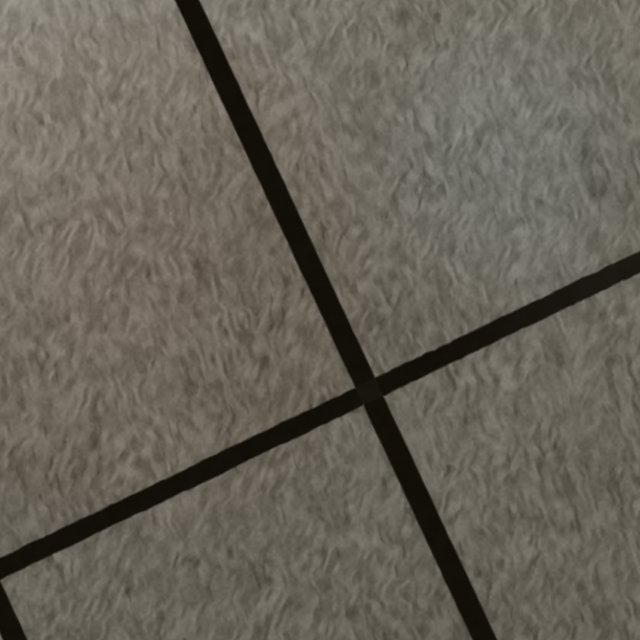
Write a three.js fragment shader that draws this texture.

```glsl
// Worn stone floor tiles seen at a slant, parted by wide dark joints.
// Two tilted axes give the tile grid; layered value noise gives the short
// streaks in the stone, the soft light and the ragged joint edges.
varying vec2 vUv;

// Layout, in canvas units
const vec2 CROSSING = vec2(0.577, 0.388);       // where two joints meet
const vec2 TILE_SIZE = vec2(0.665, 0.86);
const vec2 JOINT_HALF = vec2(0.0172, 0.0152);   // steep joint, shallow joint
const float STEEP_TILT = 0.4355;                // radians
const float SHALLOW_TILT = 0.4477;
const float EDGE_SOFT = 0.0026;
const vec2 EDGE_WEAR = vec2(0.0018, 0.0040);

// Stone grain
const vec2 STREAK_FREQ = vec2(150.0, 52.0);
const float STREAK_GAIN = 0.17;
const float FLECK_GAIN = 0.075;
const float MOTTLE_GAIN = 0.05;

// Colours
const vec3 STONE = vec3(0.420, 0.406, 0.365);
const vec3 WARM_SHIFT = vec3(0.022, -0.004, -0.008);
const vec3 COOL_SHIFT = vec3(0.028, 0.045, 0.060);
const vec3 JOINT = vec3(0.068, 0.058, 0.032);
const vec3 JOINT_DUST = vec3(0.150, 0.140, 0.110);

float hash(vec2 p) {
  vec3 h = fract(vec3(p.xyx) * 0.1031);
  h += dot(h, h.yzx + 33.33);
  return fract((h.x + h.y) * h.z);
}

float noise(vec2 p) {
  vec2 i = floor(p);
  vec2 f = fract(p);
  f = f * f * (3.0 - 2.0 * f);
  return mix(mix(hash(i), hash(i + vec2(1.0, 0.0)), f.x),
             mix(hash(i + vec2(0.0, 1.0)), hash(i + vec2(1.0, 1.0)), f.x), f.y);
}

float fbm(vec2 p) {
  float sum = 0.0;
  float gain = 0.533;
  for (int i = 0; i < 4; i++) {
    sum += gain * noise(p);
    p = mat2(1.6, 1.2, -1.2, 1.6) * p + 17.3;
    gain *= 0.5;
  }
  return sum;
}

// Noise stretched along an axis leaning by the given angle, slightly bent
float streaks(vec2 p, float lean) {
  float c = cos(lean);
  float s = sin(lean);
  vec2 q = mat2(c, -s, s, c) * p;
  q.x += 0.008 * noise(p * 55.0 + 9.0);
  return noise(q * STREAK_FREQ + 40.0);
}

float glow(vec2 p, vec2 center, float radius) {
  vec2 d = (p - center) / radius;
  return exp(-dot(d, d));
}

vec3 stoneColor(vec2 p, vec2 tile) {
  // Slow uneven light over the floor
  float light = 0.075 * (p.y - 0.5) - 0.02 * (p.x - 0.5);
  light += 0.07 * glow(p, vec2(0.0, 1.0), 0.28);
  light -= 0.03 * glow(p, vec2(0.56, 0.60), 0.20);
  light -= 0.03 * glow(p, vec2(1.0, 0.78), 0.16);
  light += 0.012 * (hash(tile + 5.0) - 0.5);
  light += MOTTLE_GAIN * (fbm(p * 8.0 + 3.0) - 0.5);

  // Two leaning streak layers that trade places across the surface
  float left = streaks(p, 0.32);
  float right = streaks(p + 2.7, -0.38);
  float grain = mix(left, right, smoothstep(0.3, 0.7, noise(p * 24.0)));
  light += STREAK_GAIN * (grain - 0.5) * mix(0.6, 1.0, noise(p * 14.0 + 8.0));
  light += 0.04 * (noise(p * 210.0) - 0.5);
  float fleck = smoothstep(0.62, 0.9, streaks(p * 0.8 + 6.1, 0.18));
  light -= FLECK_GAIN * fleck * noise(p * 30.0 + 21.0);

  // Warm and cool casts
  vec3 color = STONE + light + 0.006;
  color += WARM_SHIFT * glow(p, vec2(0.20, 0.58), 0.36);
  color += COOL_SHIFT * glow(p, vec2(0.78, 0.75), 0.17);
  return color;
}

void main() {
  vec2 p = vUv;

  // Tilted grid coordinates and distance to the nearest joint on each axis
  vec2 d = p - CROSSING;
  vec2 grid = vec2(dot(d, vec2(cos(STEEP_TILT), sin(STEEP_TILT))),
                   dot(d, vec2(-sin(SHALLOW_TILT), cos(SHALLOW_TILT))));
  vec2 cell = grid / TILE_SIZE;
  vec2 toJoint = abs(cell - floor(cell + 0.5)) * TILE_SIZE;

  // Ragged edges, rougher on the shallow joint
  vec2 wear = (vec2(fbm(p * 45.0), fbm(p * 60.0 + 31.0)) - 0.5) * EDGE_WEAR;
  vec2 edge = toJoint - JOINT_HALF + wear;
  vec2 cover = 1.0 - smoothstep(-EDGE_SOFT, EDGE_SOFT, edge);
  float joint = max(cover.x, cover.y);

  // Dust in the joints: at crossings and toward the right of shallow ones
  float dust = 0.22 * fbm(p * 70.0 + 12.0) - 0.1;
  dust += 0.3 * cover.x * cover.y;
  dust += 0.45 * cover.y * smoothstep(0.65, 1.0, p.x);
  vec3 jointColor = mix(JOINT, JOINT_DUST, dust);

  // Faint shade where the tile rounds off beside a joint
  float shade = 0.05 * exp(-max(min(edge.x, edge.y), 0.0) / 0.008);
  vec3 stone = stoneColor(p, floor(cell)) * (1.0 - shade);
  gl_FragColor = vec4(mix(stone, jointColor, joint), 1.0);
}
```
